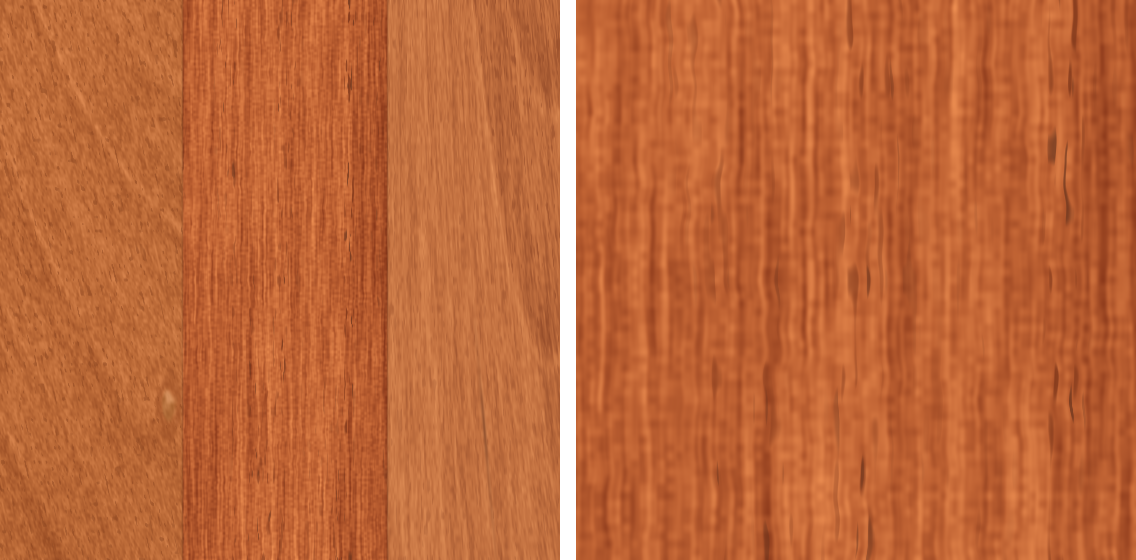
Left: the whole. Right: its middle third, enlarged.
This texture is drawn by a WebGL 2 fragment shader. Its source:

```glsl
#version 300 es
precision highp float;

uniform vec2 u_resolution;
out vec4 fragColor;

// Plank seams, as fractions of the width
const float SEAM_A = 0.326;
const float SEAM_B = 0.692;
const float SEAM_WIDTH = 0.002;

// Dark, middle and light wood of each plank
const vec3 LEFT_DARK = vec3(0.60, 0.30, 0.14);
const vec3 LEFT_MID = vec3(0.74, 0.42, 0.22);
const vec3 LEFT_LIGHT = vec3(0.87, 0.54, 0.32);
const vec3 CORE_DARK = vec3(0.58, 0.25, 0.12);
const vec3 CORE_MID = vec3(0.75, 0.385, 0.20);
const vec3 CORE_LIGHT = vec3(0.90, 0.53, 0.30);
const vec3 RIGHT_DARK = vec3(0.60, 0.31, 0.17);
const vec3 RIGHT_MID = vec3(0.76, 0.44, 0.25);
const vec3 RIGHT_LIGHT = vec3(0.88, 0.56, 0.34);
const vec3 PORE = vec3(0.38, 0.19, 0.11);
const vec3 KNOT = vec3(0.74, 0.50, 0.30);

// Growth features
const vec4 RING_LEVELS = vec4(0.28, 0.50, 0.76, 1.16);
const float RING_WIDTH = 0.009;
const vec2 KNOT_CENTER = vec2(0.302, 0.275);
const vec2 KNOT_RADIUS = vec2(0.015, 0.042);
const float ARCH_AXIS = 0.985;
const vec2 ARCH_TIPS = vec2(0.342, 0.802);

float hash(vec2 p) {
    vec3 q = fract(p.xyx * vec3(0.1031, 0.1030, 0.0973));
    q += dot(q, q.yzx + 33.33);
    return fract((q.x + q.y) * q.z);
}

float noise(vec2 p) {
    vec2 i = floor(p), f = fract(p);
    f = f * f * (3.0 - 2.0 * f);
    return mix(mix(hash(i), hash(i + vec2(1, 0)), f.x),
               mix(hash(i + vec2(0, 1)), hash(i + vec2(1, 1)), f.x), f.y);
}

// Centered noise stretched by separate frequencies
float grain(vec2 p, float across, float along) {
    return noise(p * vec2(across, along) + across) - 0.5;
}

float bump(float x, float width) {
    return exp(-x * x / (width * width));
}

vec3 ramp(float tone, vec3 dark, vec3 mid, vec3 light) {
    float t = clamp(tone, -0.1, 1.1) * 2.0 - 1.0;
    return mid + max(t, 0.0) * (light - mid) + min(t, 0.0) * (mid - dark);
}

// Sweeping diagonal rings, slanted pores and a knot
vec3 leftPlank(vec2 p) {
    vec2 toKnot = (p - KNOT_CENTER) / KNOT_RADIUS;
    float r = length(toKnot) + 0.5 * grain(p, 75.0, 45.0);
    float ring = p.y + 2.6 * p.x - 2.5 * p.x * p.x + 0.04 * grain(p, 9.0, 4.0)
               - 0.08 * exp(-0.15 * r * r);
    vec2 q = vec2(p.x + 0.22 * p.y, p.y);
    float tone = 0.47 + 0.08 * smoothstep(0.3, 1.1, ring);
    tone += 0.20 * grain(vec2(ring, p.x), 14.0, 3.0);
    tone += 0.16 * grain(vec2(ring, p.x), 55.0, 8.0);
    tone += 0.32 * grain(q, 210.0, 65.0) + 0.34 * grain(q, 340.0, 150.0);
    tone += 0.12 * grain(p, 6.0, 5.0);

    // Pale ring lines, each with a darker band below
    for (int i = 0; i < 4; i++) {
        float d = ring - RING_LEVELS[i];
        float fade = 0.7 + 0.6 * grain(p, 12.0, 9.0);
        tone += fade * (0.20 * bump(d, RING_WIDTH) - 0.17 * bump(d + 0.04, 0.028));
    }
    vec3 color = ramp(tone, LEFT_DARK, LEFT_MID, LEFT_LIGHT);
    float pores = smoothstep(0.26, 0.44, grain(q, 240.0, 80.0));
    color = mix(color, LEFT_DARK * 0.92, 0.5 * pores);

    // Knot: pale heart, dark rim
    float heart = 1.0 - smoothstep(0.6, 1.0, r);
    color = mix(color, KNOT + 0.3 * grain(p, 130.0, 80.0), 0.6 * heart);
    return mix(color, LEFT_DARK, 0.5 * bump(r - 1.15, 0.28));
}

// Straight, dense red grain with cross ripple
vec3 corePlank(vec2 p) {
    float u = (p.x - SEAM_A) / (SEAM_B - SEAM_A);
    vec2 q = p + vec2(0.0022 * grain(p, 40.0, 70.0), 0.0);
    float tone = 0.56 - 0.26 * pow(abs(2.0 * u - 0.95), 2.5) + 0.08 * (p.y - 0.5);
    tone += 0.16 * grain(q, 45.0, 1.5) + 0.32 * grain(q, 150.0, 3.5);
    tone += 0.44 * grain(q, 290.0, 8.0) + 0.32 * grain(q, 390.0, 30.0);
    tone += 0.28 * grain(p, 190.0, 210.0) + 0.08 * grain(p, 11.0, 6.0);
    vec3 color = ramp(tone, CORE_DARK, CORE_MID, CORE_LIGHT);

    // Broken dark pores gathered in narrow columns
    float columns = smoothstep(-0.1, 0.4, grain(q, 40.0, 1.2));
    columns += 0.7 * bump(p.x - 0.418, 0.006) + 0.7 * bump(p.x - 0.622, 0.008);
    float pores = smoothstep(0.20, 0.42, grain(q, 260.0, 34.0));
    color = mix(color, CORE_DARK * 0.85, min(0.6 * pores * columns, 0.75));
    float cracks = smoothstep(0.34, 0.45, grain(q, 280.0, 26.0)) * columns;
    return mix(color, PORE, min(0.55 * cracks, 0.65));
}

// Gently fanning grain with nested arches at the right edge
vec3 rightPlank(vec2 p) {
    float u = (p.x - SEAM_B) / (1.0 - SEAM_B);
    float d = p.x - ARCH_AXIS;
    float arch = p.y - 32.0 * d * d + 0.03 * grain(p, 28.0, 7.0);
    vec2 q = vec2(p.x + 0.14 * p.y * u, p.y);
    float tone = 0.58 - 0.10 * u;
    tone += 0.16 * grain(q, 30.0, 1.2) + 0.24 * grain(q, 115.0, 3.5);
    tone += 0.32 * grain(q, 260.0, 16.0) + 0.30 * grain(q, 360.0, 80.0);
    tone += 0.12 * grain(vec2(arch, p.x), 22.0, 2.0);

    // Arches: pale outline, darker wood within
    for (int i = 0; i < 2; i++) {
        float e = arch - ARCH_TIPS[i];
        tone += 0.15 * bump(e, 0.014);
        tone -= 0.24 * smoothstep(0.01, 0.06, e) * exp(-5.0 * max(e, 0.0));
    }
    vec3 color = ramp(tone, RIGHT_DARK, RIGHT_MID, RIGHT_LIGHT);
    float pores = smoothstep(0.26, 0.44, grain(q, 250.0, 38.0));
    color = mix(color, RIGHT_DARK, pores * (0.32 + 0.35 * smoothstep(0.34, 0.4, arch)));

    // One long mineral streak
    float streak = bump(p.x - 0.886 + 0.09 * p.y, 0.003) * bump(p.y - 0.22, 0.16);
    return mix(color, PORE, 0.45 * streak * (0.7 + grain(p, 90.0, 25.0)));
}

void main() {
    vec2 p = gl_FragCoord.xy / u_resolution;
    float edge = 0.7 / u_resolution.x;
    vec3 color = mix(leftPlank(p), corePlank(p), smoothstep(-edge, edge, p.x - SEAM_A));
    color = mix(color, rightPlank(p), smoothstep(-edge, edge, p.x - SEAM_B));

    // Soft shadow in the joints
    float joint = bump(p.x - SEAM_A, SEAM_WIDTH) + bump(p.x - SEAM_B, SEAM_WIDTH);
    color *= 1.0 - 0.12 * joint;
    fragColor = vec4(color, 1.0);
}
```
